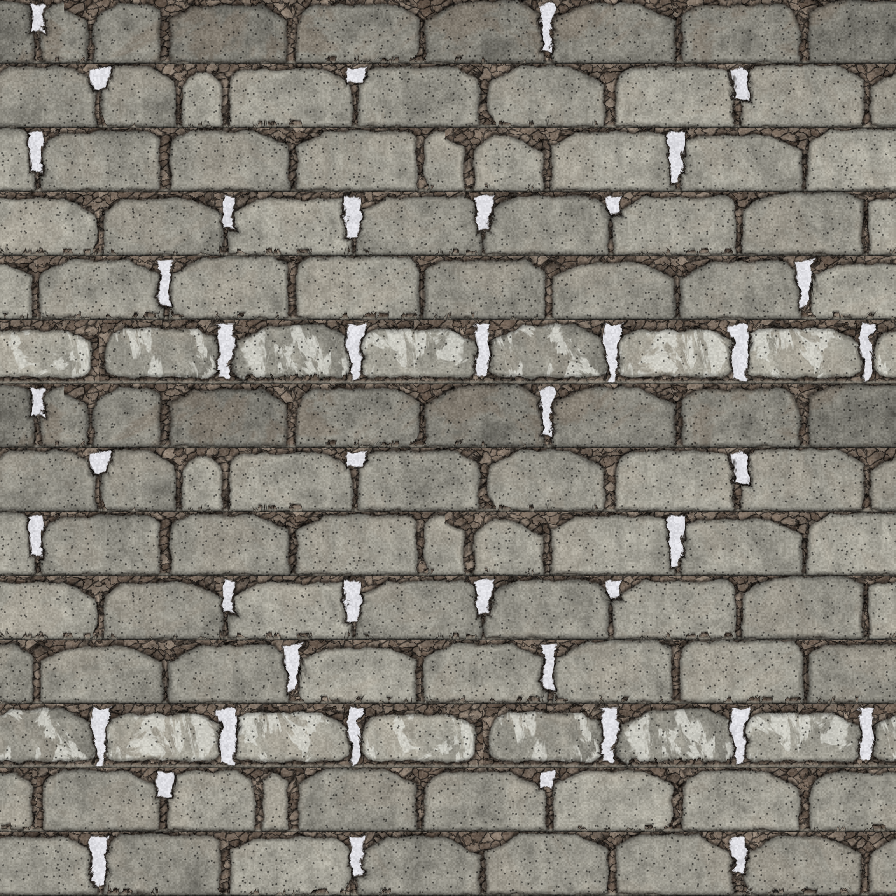
This texture is drawn by a Shadertoy shader. Its source:

```glsl
// Weathered block wall: fourteen staggered courses of seven slumped grey blocks,
// cut from rounded boxes, bedded in crumbly brown mortar with pale open joints.
// Cellular noise makes the clumps and pits, layered sines the stains and wear.

float hash(vec2 p) {
    vec3 q = fract(p.xyx * 0.1031);
    q += dot(q, q.yzx + 33.33);
    return fract((q.x + q.y) * q.z);
}

// Warped, rotated sine layers, roughly -0.7 to 0.7
float waves(vec2 p) {
    float sum = 0.0, amp = 0.5;
    for (int i = 0; i < 6; i++) {
        p = mat2(0.8, 0.6, -0.6, 0.8) * p * 1.75 + 0.6 * sin(p.yx * 1.3) + 2.7;
        sum += amp * sin(p.x) * sin(p.y);
        amp *= 0.68;
    }
    return sum;
}

// Nearest distance, second nearest distance, random value of the nearest cell
vec3 cells(vec2 p) {
    vec2 base = floor(p);
    vec3 res = vec3(9.0, 9.0, 0.0);
    for (int j = -1; j <= 1; j++)
    for (int i = -1; i <= 1; i++) {
        vec2 c = base + vec2(i, j);
        float d = length(c + vec2(hash(c), hash(c + 71.3)) - p);
        if (d < res.x) res = vec3(d, res.x, hash(c + 19.7));
        else res.y = min(res.y, d);
    }
    return res;
}

float roundBox(vec2 p, vec2 h, float r) {
    vec2 e = abs(p) - h + r;
    return length(max(e, 0.0)) + min(max(e.x, e.y), 0.0) - r;
}

void mainImage(out vec4 fragColor, in vec2 fragCoord) {
    vec2 uv = fragCoord / iResolution.xy;
    float aa = 14.0 / iResolution.y;

    // Courses from the top; the pattern recurs after six, partly slid sideways
    float course = 13.0 - floor(uv.y * 14.0);
    float y = fract(uv.y * 14.0);
    float row = course < 12.0 ? mod(course, 6.0) : course;
    float slide = course > 9.0 && course < 12.0 ? 3.0 : 0.0;
    float s = mod(uv.x * 7.0 - (mod(course, 2.0) < 0.5 ? 0.29 : 0.77) - slide, 7.0);
    vec2 id = vec2(floor(s), row);
    vec2 p = vec2(2.0 * s, y - row + 20.0);
    float limed = row == 5.0 ? 1.0 : 0.0;
    float dingy = row == 0.0 ? 1.0 : 0.0;

    float stain = waves(p * 1.3);
    float rough = waves(p * 4.5 + 8.0);
    float grain = hash(floor(uv * 512.0)) - 0.5;

    // Open joint, wider at the top
    vec2 joint = vec2(mod(floor(s + 0.5), 7.0), row);
    float jx = 2.0 * (s - floor(s + 0.5)) + 0.1 * (hash(joint + 3.1) - 0.5) + 0.07 * rough;
    float sill = mix(0.06, 0.72, hash(joint + 5.7)) * (1.0 - 0.8 * limed);
    float gap = abs(jx) - mix(0.06, 0.14, y) * mix(0.7, 1.15, hash(joint + 9.2));
    gap = max(gap, max(sill - y, y - 0.93) + 0.05 * rough);
    float openChance = 0.24 + 0.4 * limed + (row == 3.0 || row == 4.0 ? 0.16 : 0.0);
    if (hash(joint + 40.3) > openChance) gap = 1.0;

    // Some blocks are split in two pieces
    vec2 q = vec2(2.0 * fract(s) - 1.0, y);
    float halfW = 1.0;
    if (hash(id + 61.8) > 0.9) {
        float cut = mix(-0.5, 0.5, hash(id + 2.4));
        float side = q.x > cut ? 1.0 : -1.0;
        halfW = 0.5 * (1.0 - side * cut);
        q.x -= 0.5 * (cut + side);
        id += 0.37 * side;
    }

    // Block: flat foot, rounded and slumped shoulders, ragged rim
    vec2 corner = id + vec2(q.x > 0.0 ? 13.0 : 29.0, 7.0);
    float foot = 0.025 + 0.08 * limed;
    float top = mix(0.87, 0.99, hash(id + 4.4)) - 0.05 * limed;
    float mid = 0.5 * (foot + top);
    float radius = q.y > mid ? mix(0.12, 0.42, hash(corner)) : 0.04 + 0.18 * limed;
    vec2 halfSize = vec2(halfW - mix(0.03, 0.09, hash(id + 8.8)) - 0.03 * limed, top - mid);
    float d = roundBox(q - vec2(0.0, mid), halfSize, min(radius, halfSize.x));
    float slump = 0.5 * (abs(q.x) - halfSize.x) + q.y - top + mix(0.05, 0.3, hash(corner + 17.0));
    d = max(d, 0.88 * slump);
    d += 0.035 * rough + 0.025 * stain;
    float chipped = step(0.6, hash(id + 33.0)) * smoothstep(0.3, 0.0, y);
    d += 0.13 * chipped * smoothstep(0.15, 0.5, waves(p * vec2(5.0, 2.5)));
    d = max(d, 0.035 - gap);

    // Mortar clumps with dark crevices, and a grey bedding ledge
    vec3 clump = cells(p * vec2(6.0, 8.0) + 0.5 * rough);
    vec3 mortar = mix(vec3(0.36, 0.31, 0.27), vec3(0.53, 0.48, 0.43), clump.z);
    mortar *= mix(0.4, 1.0, smoothstep(0.0, 0.28, clump.y - clump.x)) + 0.22 * rough;
    mortar = mix(mortar, vec3(0.53, 0.52, 0.48), 0.7 * smoothstep(0.07, 0.03, y));
    mortar *= mix(0.5, 1.0, smoothstep(0.0, 0.07, d));

    // Block face: stains, vertical streaks, pits and worn rim
    float tone = mix(0.57, 0.67, hash(id + 51.0)) - 0.09 * dingy;
    tone += 0.1 * stain + 0.07 * rough + 0.03 * waves(p * vec2(9.0, 1.2));
    vec3 face = tone * vec3(1.0, 0.985, 0.92);
    face = mix(face, vec3(0.43, 0.38, 0.33), (0.2 + 0.25 * dingy) * smoothstep(0.1, 0.55, stain + 0.3 * y));
    float lime = smoothstep(0.05, 0.3, waves(p * vec2(3.2, 2.2) + 4.0) + 0.25 * y - 0.12);
    face = mix(face, vec3(0.85, 0.85, 0.82), 0.75 * limed * lime);
    vec3 pit = cells(p * 11.0);
    face *= 1.0 - 0.5 * step(0.72, pit.z) * smoothstep(0.24, 0.08, pit.x);
    face *= mix(0.68, 1.0, smoothstep(0.0, 0.07, -d));

    // Layers
    vec3 color = mix(mortar, face, smoothstep(aa, -aa, d));
    vec3 daylight = vec3(0.89, 0.89, 0.91) - 0.06 * abs(rough);
    color *= mix(0.6, 1.0, smoothstep(0.0, 0.05, gap));
    color = mix(color, daylight, smoothstep(aa, -aa, gap));
    color *= 1.0 - 0.5 * smoothstep(0.015 + aa, 0.015 - aa, y + 0.01 * rough);
    fragColor = vec4(clamp(color + 0.1 * grain, 0.0, 1.0), 1.0);
}
```
